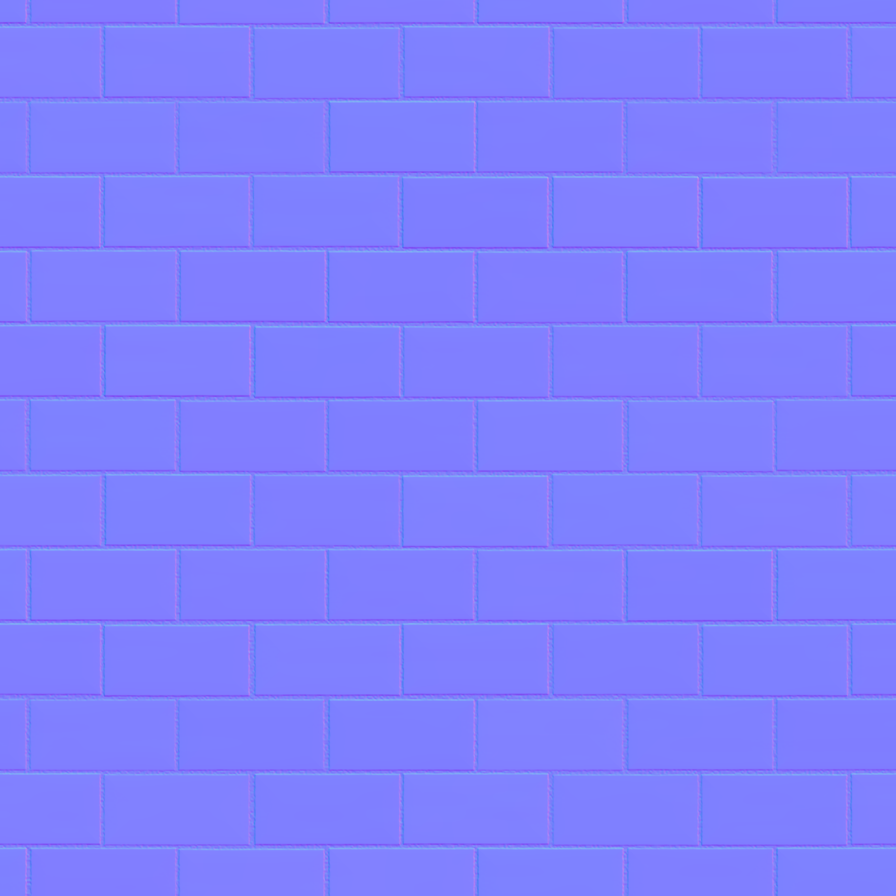
A Shadertoy shader for this texture map:

```glsl
// Tangent-space normal map of a running-bond wall of smooth, crisply bevelled bricks.
// A height field (brick profile, wavy face, grainy mortar) is differentiated
// numerically, then each brick gets a small tilt of its own.
#define BRICKS vec2(6.0, 12.0)      // repeats across and down
#define ORIGIN vec2(0.1875, 0.66)   // joint position inside one cell
#define JOINT 0.0010                // half width of the flat joint
#define BEVEL 0.0026                // width of the sloping brick edge
#define RISE 0.00085                // brick height above the mortar
#define CROWN 0.00026               // extra soft rounding near the edges
#define CROWN_WIDTH 0.009
#define JITTER 0.0018               // spread of brick positions
#define WOBBLE vec2(0.0007, 0.0004) // raggedness of upright and level edges
#define GRAIN 0.00034               // mortar roughness
#define WAVE 0.00014                // waviness of the brick face
#define TILT 0.034                  // spread of brick tilts

float hash(vec2 p) {
    return fract(sin(dot(p, vec2(12.9898, 78.233))) * 43758.5453);
}

float noise(vec2 p) {
    vec2 i = floor(p), f = fract(p);
    f = f * f * (3.0 - 2.0 * f);
    return mix(mix(hash(i), hash(i + vec2(1, 0)), f.x),
               mix(hash(i + vec2(0, 1)), hash(i + vec2(1, 1)), f.x), f.y);
}

vec2 randomPair(vec2 id) {
    return vec2(hash(id + 3.1), hash(id + 17.7)) - 0.5;
}

// Local position from the brick centre; id wraps so that the wall tiles.
vec2 brickCell(vec2 uv, out vec2 id) {
    vec2 grid = uv * BRICKS - ORIGIN;
    grid.x += 0.5 * mod(floor(grid.y) + 1.0, 2.0);
    id = mod(floor(grid), BRICKS);
    return (fract(grid) - 0.5) / BRICKS;
}

// Distance from the brick outline, positive inside.
float insideBrick(vec2 uv, vec2 local, vec2 id) {
    vec2 ragged = vec2(noise(uv * 380.0), noise(uv * 45.0 + 9.0)) - 0.5;
    vec2 q = abs(local - JITTER * randomPair(id)) - 0.5 / BRICKS + JOINT + BEVEL;
    q += WOBBLE * ragged;
    return BEVEL - length(max(q, 0.0)) - min(max(q.x, q.y), 0.0);
}

float wallHeight(vec2 uv) {
    vec2 id;
    vec2 local = brickCell(uv, id);
    float inside = insideBrick(uv, local, id);
    float brick = smoothstep(0.0, BEVEL, inside);
    float rise = RISE * mix(0.8, 1.2, hash(id + 41.0));
    float crown = CROWN * exp(-max(inside, 0.0) / CROWN_WIDTH);
    float wave = WAVE * noise(uv * vec2(14.0, 50.0));
    float mortar = GRAIN * noise(uv * 420.0);
    return mix(mortar, rise - crown + wave, brick);
}

void mainImage(out vec4 fragColor, in vec2 fragCoord) {
    vec2 uv = fragCoord / iResolution.xy;

    // Central differences spanning most of a pixel also smooth the edges.
    float reach = max(0.0007, 0.4 / iResolution.y);
    vec2 dx = vec2(reach, 0.0), dy = vec2(0.0, reach);
    vec2 slope = vec2(wallHeight(uv + dx) - wallHeight(uv - dx),
                      wallHeight(uv + dy) - wallHeight(uv - dy)) / (2.0 * reach);

    // Tilt of the single brick, absent in the mortar.
    vec2 id;
    vec2 local = brickCell(uv, id);
    float face = smoothstep(0.0, 1.5 * BEVEL, insideBrick(uv, local, id));
    slope += TILT * face * randomPair(id + 60.0);

    // Unresolved roughness shortens the mean normal in the joints.
    vec3 normal = normalize(vec3(-slope, 1.0));
    normal *= mix(0.965, 1.0, face);
    fragColor = vec4(0.5 + 0.5 * normal, 1.0);
}
```
